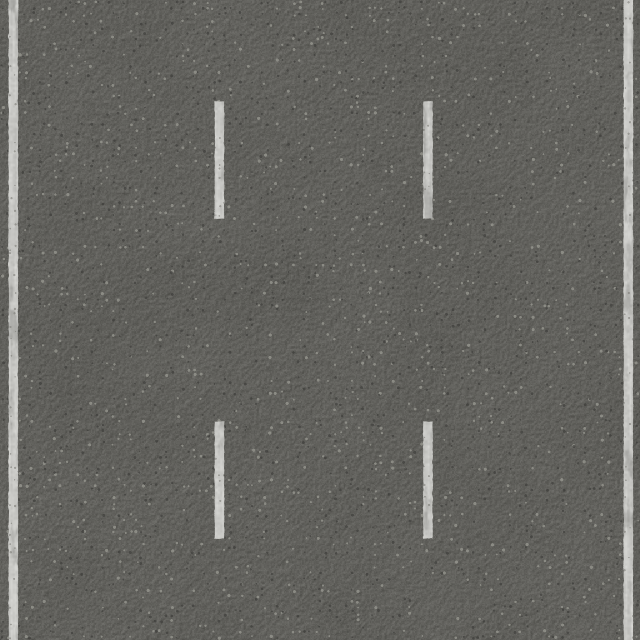
Reproduce this texture procedurally as a WebGL 2 fragment shader.

```glsl
#version 300 es
precision highp float;

uniform vec2 u_resolution;
out vec4 fragColor;

#define GRAIN_SCALE 250.0
#define GRAIN_RELIEF 0.13
#define CHIP_SCALE 110.0
#define EDGE_WEAR 0.0022
#define LINE_HALF_WIDTH 0.0074
#define DASH_HALF_LENGTH 0.0915

const vec3 ASPHALT = vec3(0.378, 0.376, 0.359);
const vec3 CHIP = vec3(0.60, 0.60, 0.57);
const vec3 PAINT = vec3(0.785, 0.785, 0.772);

float hash(vec2 p) {
    vec3 q = fract(vec3(p.xyx) * 0.1031);
    q += dot(q, q.yzx + 33.33);
    return fract((q.x + q.y) * q.z);
}

float noise(vec2 p) {
    vec2 cell = floor(p);
    vec2 f = fract(p);
    f = f * f * (3.0 - 2.0 * f);
    float low = mix(hash(cell), hash(cell + vec2(1, 0)), f.x);
    float high = mix(hash(cell + vec2(0, 1)), hash(cell + vec2(1, 1)), f.x);
    return mix(low, high, f.y);
}

float fbm(vec2 p) {
    float sum = 0.0;
    float amplitude = 0.5;
    for (int i = 0; i < 4; i++) {
        sum += amplitude * noise(p);
        p = p * 2.03 + 17.3;
        amplitude *= 0.5;
    }
    return sum / 0.9375;
}

// Height of the packed stones
float grainHeight(vec2 uv) {
    return 0.6 * noise(uv * GRAIN_SCALE) + 0.4 * noise(uv * GRAIN_SCALE * 0.53 + 41.0);
}

// Scattered round spots, one candidate per cell
float spots(vec2 uv, float scale, float density, float seed) {
    vec2 p = uv * scale;
    vec2 cell = floor(p);
    vec2 centre = 0.3 + 0.4 * vec2(hash(cell + seed), hash(cell + seed + 57.0));
    float radius = 0.14 + 0.14 * hash(cell + seed + 91.0);
    float present = step(1.0 - density, hash(cell + seed + 133.0));
    float soft = scale / u_resolution.y;
    return present * (1.0 - smoothstep(radius - 0.5 * soft, radius + 0.5 * soft, length(fract(p) - centre)));
}

float boxDistance(vec2 p, vec2 halfSize) {
    vec2 d = abs(p) - halfSize;
    return length(max(d, 0.0)) + min(max(d.x, d.y), 0.0);
}

// Solid border lines and two columns of repeated dashes
float markingDistance(vec2 uv) {
    float border = min(abs(uv.x - 0.0208), abs(uv.x - 0.9818)) - LINE_HALF_WIDTH;
    float dashX = min(abs(uv.x - 0.3428), abs(uv.x - 0.6686));
    float dashY = mod(uv.y, 0.5) - 0.25;
    return min(border, boxDistance(vec2(dashX, dashY), vec2(LINE_HALF_WIDTH, DASH_HALF_LENGTH)));
}

vec3 asphalt(vec2 uv) {
    vec2 lightStep = vec2(-0.0013, 0.0016);
    float relief = grainHeight(uv) - grainHeight(uv + lightStep);
    float fine = hash(floor(uv * 512.0)) - 0.5;
    float blotch = fbm(uv * 9.0) - 0.5;
    vec3 color = ASPHALT + GRAIN_RELIEF * relief + 0.045 * fine + 0.035 * blotch;
    color = mix(color, CHIP, 0.75 * spots(uv, CHIP_SCALE, 0.09, 5.0));
    return mix(color, ASPHALT * 0.62, 0.65 * spots(uv, CHIP_SCALE * 1.1, 0.10, 211.0));
}

vec3 paint(vec2 uv) {
    float streak = noise(uv * vec2(330.0, 14.0)) - 0.5;
    float patches = fbm(uv * vec2(60.0, 22.0) + 9.0);
    float grain = grainHeight(uv + 0.37) - 0.5;
    vec3 color = PAINT + 0.07 * streak + 0.09 * grain;
    color -= 0.10 * smoothstep(0.55, 0.75, patches);
    return mix(color, ASPHALT * 1.3, 0.6 * spots(uv, 150.0, 0.10, 77.0));
}

void main() {
    vec2 uv = gl_FragCoord.xy / u_resolution;
    float pixel = 1.0 / u_resolution.y;

    // Paint with crumbled edges over the road surface
    float crumble = EDGE_WEAR * (fbm(uv * 140.0 + 3.0) - 0.5);
    float distanceToPaint = markingDistance(uv) + crumble;
    float coverage = 1.0 - smoothstep(-0.6 * pixel, 0.6 * pixel, distanceToPaint);

    fragColor = vec4(mix(asphalt(uv), paint(uv), coverage), 1.0);
}
```
